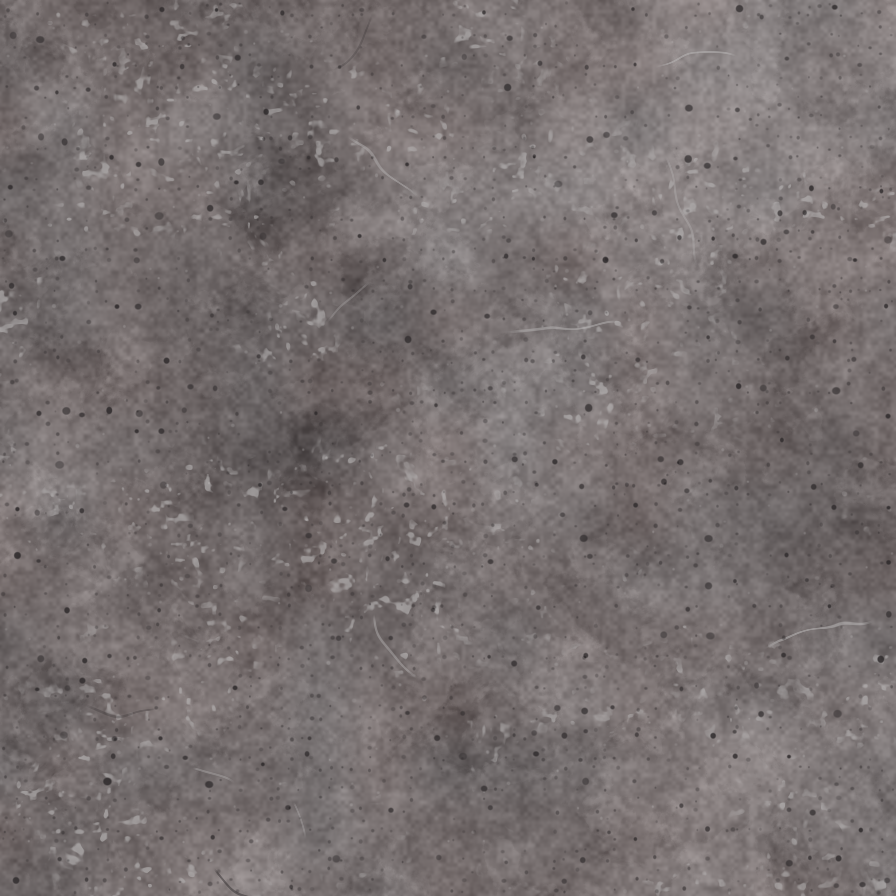
This texture is drawn by a WebGL 2 fragment shader. Its source:

```glsl
#version 300 es
precision highp float;
// Weathered grey concrete with stains, pits, pale flecks and hairline scratches.

uniform vec2 u_resolution;
out vec4 fragColor;

const vec3 BASE_GREY = vec3(0.482, 0.453, 0.453);
const vec3 PIT_COLOR = vec3(0.18, 0.165, 0.17);
const vec3 FLECK_COLOR = vec3(0.71, 0.70, 0.70);

float hash(vec2 p) {
    return fract(sin(dot(p, vec2(127.1, 311.7))) * 43758.5453);
}

vec2 hash2(vec2 p) {
    return vec2(hash(p), hash(p + vec2(37.2, 17.9)));
}

// Smooth value noise in 0..1
float noise(vec2 p) {
    vec2 cell = floor(p);
    vec2 f = fract(p);
    f = f * f * (3.0 - 2.0 * f);
    float low = mix(hash(cell), hash(cell + vec2(1.0, 0.0)), f.x);
    float high = mix(hash(cell + vec2(0.0, 1.0)), hash(cell + vec2(1.0, 1.0)), f.x);
    return mix(low, high, f.y);
}

// Layered noise centred on zero, each octave rotated against the grid
float fbm(vec2 p, float gain) {
    float sum = 0.0;
    float amplitude = 1.0;
    for (int octave = 0; octave < 5; octave++) {
        sum += amplitude * (noise(p) - 0.5);
        p = mat2(1.6, 1.2, -1.2, 1.6) * p + vec2(13.7, 5.3);
        amplitude *= gain;
    }
    return sum;
}

// Scattered round spots, at most one per grid cell; radii in cell units
float spots(vec2 uv, float cells, float density, vec2 radii, float softness, float seed) {
    vec2 p = uv * cells;
    vec2 id = floor(p) + seed;
    vec2 center = 0.28 + 0.44 * hash2(id);
    float pick = hash(id + 71.3);
    float size = hash(id + 23.9);
    float radius = mix(radii.x, radii.y, size * size);
    vec2 offset = fract(p) - center;
    offset.x *= mix(0.8, 1.25, hash(id + 9.4));
    float soft = softness * cells;
    float disc = 1.0 - smoothstep(radius - soft, radius + soft, length(offset));
    return disc * step(pick, density) * mix(0.45, 1.0, hash(id + 51.7));
}

// Thin bent line that fades towards both ends
float scratch(vec2 uv, vec2 start, float angle, float len, float bend, float width) {
    vec2 dir = vec2(cos(angle), sin(angle));
    vec2 rel = uv - start;
    float t = dot(rel, dir) / len;
    float across = dot(rel, vec2(-dir.y, dir.x)) - bend * t * (1.0 - t);
    float ends = smoothstep(0.0, 0.12, t) * (1.0 - smoothstep(0.8, 1.0, t));
    return ends * (1.0 - smoothstep(0.3 * width, width, abs(across)));
}

void main() {
    vec2 uv = gl_FragCoord.xy / u_resolution.y;
    float pixel = 1.0 / u_resolution.y;
    float soft = max(0.0011, 0.6 * pixel);
    vec2 warp = 0.012 * vec2(noise(uv * 31.0), noise(uv * 31.0 + 40.0));
    vec2 p = uv + warp;

    // Broad clouds, mid-size mottling and fine grain
    float tone = 0.135 * fbm(uv * 4.0 + 2.6, 0.62);
    tone += 0.062 * fbm(p * 17.0 + 8.1, 0.65);
    tone += 0.075 * (noise(uv * 125.0) - 0.5) + 0.07 * (noise(uv * 230.0 + 6.0) - 0.5);

    // Blotches with firmer edges: pale patches and dark stains
    float patchField = noise(p * 21.0 + 50.0) + 0.35 * fbm(p * 60.0, 0.6);
    float stainField = noise(p * 17.0 + 90.0) + 0.35 * fbm(p * 50.0 + 7.0, 0.6);
    tone += 0.03 * smoothstep(0.70, 0.82, patchField);
    tone -= 0.04 * smoothstep(0.72, 0.88, stainField);

    float tint = 0.02 * (noise(uv * 14.0 + 30.0) - 0.5);
    vec3 color = BASE_GREY + tone + tint * vec3(0.6, -0.2, -0.4);

    // Pale crumbs gathered in clusters
    float cluster = smoothstep(0.45, 0.85, noise(p * 9.0 + 14.0) + 0.4 * fbm(p * 26.0, 0.6));
    float crumbField = noise(p * 105.0 + 3.0) + 0.5 * (noise(p * 210.0) - 0.5);
    float crumbs = cluster * smoothstep(0.74, 1.0, crumbField);
    crumbs += 0.6 * spots(uv, 75.0, 0.04, vec2(0.08, 0.17), soft, 400.0);
    color = mix(color, FLECK_COLOR, clamp(0.65 * crumbs, 0.0, 0.8));

    // Hairline scratches, mostly pale, a few dark
    for (int i = 0; i < 12; i++) {
        float k = float(i);
        vec2 start = hash2(vec2(k, 3.7));
        float angle = 6.2832 * hash(vec2(k, 8.2));
        float len = mix(0.05, 0.14, hash(vec2(k, 12.6)));
        float bend = 0.06 * (hash(vec2(k, 19.1)) - 0.5);
        float line = scratch(p, start, angle, len, bend, max(0.0018, pixel));
        float strength = mix(0.15, 0.6, hash(vec2(k, 27.4)));
        color = mix(color, i < 3 ? PIT_COLOR : FLECK_COLOR, line * strength);
    }

    // Dark pits: fine pinholes and larger pores
    float pinholes = spots(uv, 88.0, 0.2, vec2(0.09, 0.22), soft, 100.0);
    float pores = spots(uv, 36.0, 0.24, vec2(0.07, 0.16), soft, 200.0);
    color = mix(color, PIT_COLOR, clamp(0.5 * pinholes + 0.9 * pores, 0.0, 0.95));

    fragColor = vec4(clamp(color, 0.0, 1.0), 1.0);
}
```
